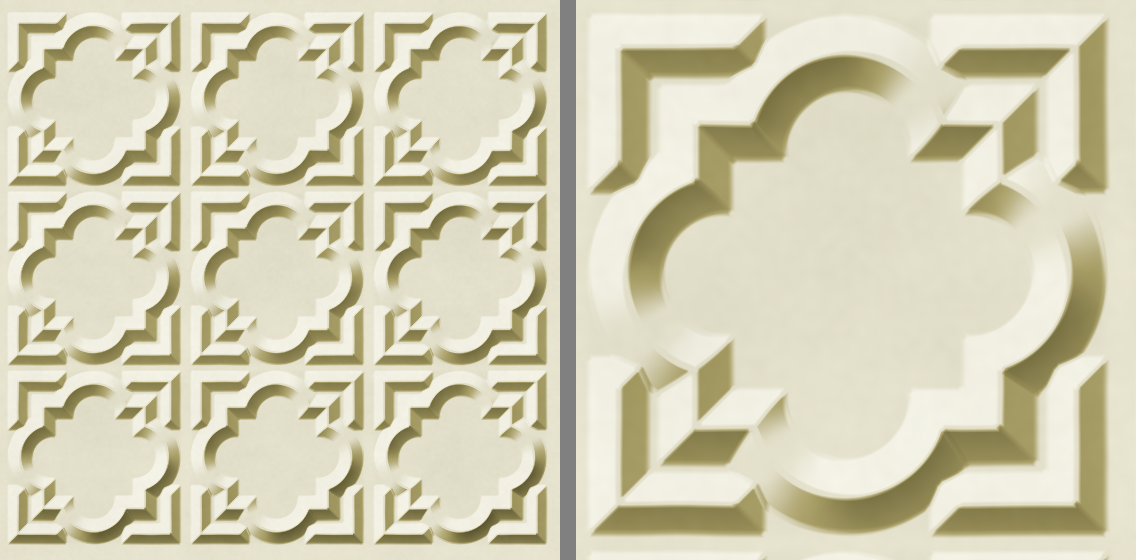
Left: the whole. Right: its middle third, enlarged.
Write a Shadertoy shader that draws this pattern.

```glsl
#define PITCH vec2(0.327, 0.320)
#define CENTER vec2(0.495, 0.503)
#define TILE_SCALE 0.326
#define BEVEL 0.068
#define LOBE_OFFSET 0.225
#define LOBE_RADIUS 0.18
#define SQUARE_HALF 0.278
#define FRAME_HALF 0.418
#define FRAME_BEVEL 0.056
#define LIGHT_DIR vec2(-0.6, 0.8)
#define SOFTNESS 0.009
#define GRAIN 0.022

vec2 hash2(vec2 p) {
    p = vec2(dot(p, vec2(127.1, 311.7)), dot(p, vec2(269.5, 183.3)));
    return fract(sin(p) * 43758.5) * 2.0 - 1.0;
}

float gradientNoise(vec2 p) {
    vec2 i = floor(p), f = fract(p);
    vec2 u = f * f * (3.0 - 2.0 * f);
    float a = dot(hash2(i), f);
    float b = dot(hash2(i + vec2(1, 0)), f - vec2(1, 0));
    float c = dot(hash2(i + vec2(0, 1)), f - vec2(0, 1));
    float d = dot(hash2(i + vec2(1, 1)), f - vec2(1, 1));
    return mix(mix(a, b, u.x), mix(c, d, u.x), u.y);
}

// Barbed quatrefoil: a square joined with four round lobes
float quatrefoil(vec2 p) {
    p = abs(p);
    float major = max(p.x, p.y), minor = min(p.x, p.y);
    float lobe = length(vec2(major - LOBE_OFFSET, minor)) - LOBE_RADIUS;
    return min(major - SQUARE_HALF, lobe);
}

// Raised moulding along the quatrefoil, plus mitred corner brackets
float relief(vec2 p) {
    vec2 a = abs(p);
    float ring = BEVEL - abs(quatrefoil(p));
    float frame = FRAME_BEVEL - abs(max(a.x, a.y) - FRAME_HALF);
    float bracketEnd = min(a.x, a.y) - 0.15;
    return max(0.0, max(ring, min(frame, bracketEnd)));
}

vec2 reliefSlope(vec2 p) {
    vec2 e = vec2(SOFTNESS, 0.0);
    return vec2(relief(p + e.xy) - relief(p - e.xy),
                relief(p + e.yx) - relief(p - e.yx)) / (2.0 * SOFTNESS);
}

void mainImage(out vec4 fragColor, in vec2 fragCoord) {
    vec2 uv = fragCoord / iResolution.xy;

    // Three by three panels inside a plain margin
    vec2 cell = clamp(round((uv - CENTER) / PITCH), -1.0, 1.0);
    vec2 p = (uv - CENTER - cell * PITCH) / TILE_SCALE;
    p += 0.003 * gradientNoise(uv * 24.0);

    float lit = dot(-reliefSlope(p), LIGHT_DIR);
    float crest = clamp(relief(p) / BEVEL, 0.0, 1.0);
    float shadow = max(-lit, 0.0);

    // Plaster tones
    vec3 plaster = vec3(0.885, 0.872, 0.79);
    vec3 highlight = vec3(0.945, 0.94, 0.89);
    vec3 tan_ = vec3(0.66, 0.62, 0.40);
    vec3 olive = vec3(0.49, 0.46, 0.27);
    vec3 deep = vec3(0.31, 0.29, 0.16);

    // Shadows deepen near the crest and toward the lower right
    float age = 0.65 * smoothstep(0.4, 0.0, uv.y) + 0.25 * uv.x * uv.x;
    age += 0.08 * hash2(cell + 7.0).x;
    vec3 color = mix(plaster, highlight, smoothstep(0.05, 0.6, lit));
    color = mix(color, tan_, smoothstep(0.08, 0.6, shadow));
    color = mix(color, olive, smoothstep(0.5, 0.9, shadow) * (0.4 + 0.6 * crest));
    color = mix(color, deep, smoothstep(0.5, 0.95, shadow) * clamp(age, 0.0, 1.0) * (0.35 + 0.65 * crest));

    // Pale strips between panels
    float strip = smoothstep(0.45, 0.49, max(abs(p.x), abs(p.y)));
    color += 0.015 * strip;

    // Faint blotches and grain
    float blotch = gradientNoise(uv * 9.0) + 0.6 * gradientNoise(uv * 40.0);
    color += GRAIN * (blotch + 0.6 * gradientNoise(uv * 130.0)) * vec3(1.0, 1.0, 1.15);
    fragColor = vec4(clamp(color, 0.0, 1.0), 1.0);
}
```
